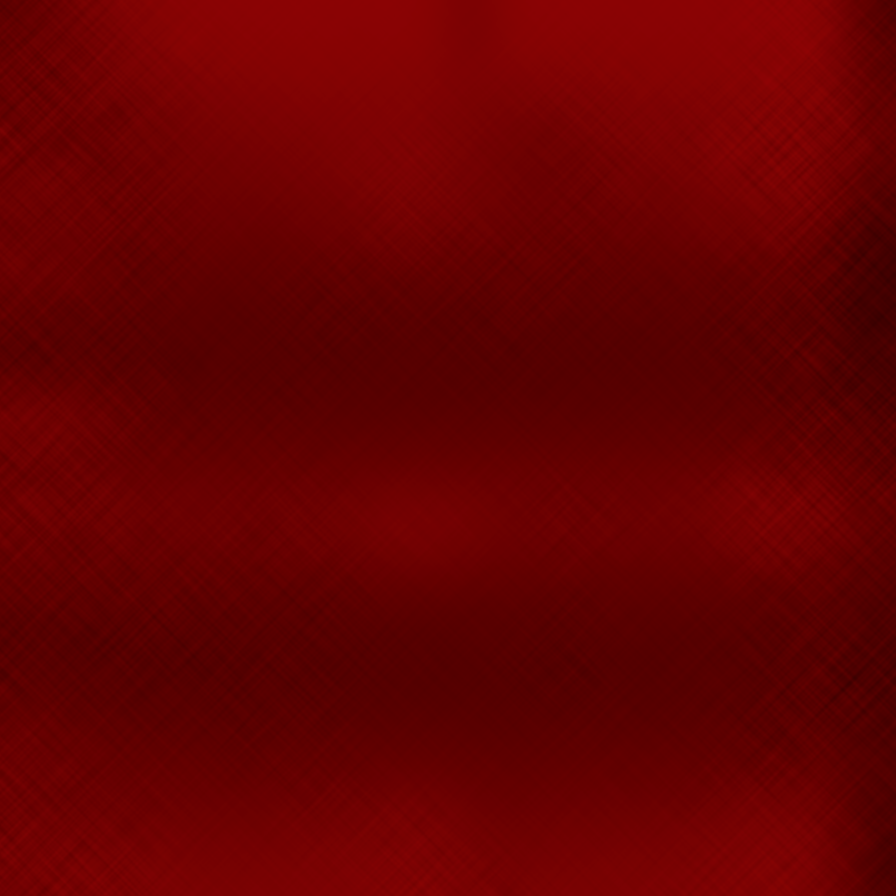
Give the GLSL for this background, as a Shadertoy shader.

```glsl
vec2 hashGradient(vec2 cell) {
    vec3 p = fract(cell.xyx * vec3(0.1031, 0.1030, 0.0973));
    p += dot(p, p.yzx + 33.33);
    float angle = 6.2832 * fract((p.x + p.y) * p.z);
    return vec2(cos(angle), sin(angle));
}

float gradientNoise(vec2 p) {
    vec2 i = floor(p), f = p - i;
    vec2 u = f * f * f * (f * (f * 6.0 - 15.0) + 10.0);
    float a = dot(hashGradient(i), f);
    float b = dot(hashGradient(i + vec2(1, 0)), f - vec2(1, 0));
    float c = dot(hashGradient(i + vec2(0, 1)), f - vec2(0, 1));
    float d = dot(hashGradient(i + vec2(1, 1)), f - vec2(1, 1));
    return mix(mix(a, b, u.x), mix(c, d, u.x), u.y);
}

float glow(vec2 p, vec2 center, vec2 radius) {
    vec2 q = (p - center) / radius;
    return exp(-dot(q, q));
}

// Horizontal folds: bright at top and bottom, a softer ridge between
float folds(float y) {
    return 0.33 + 0.165 * (1.0 - smoothstep(-0.05, 0.27, y))
        + 0.088 * glow(vec2(0, y), vec2(0, 0.425), vec2(1, 0.095))
        + 0.215 * smoothstep(0.57, 1.02, y);
}

// Long thin threads crossing on both diagonals
float weave(vec2 p) {
    vec2 d = vec2(p.x + p.y, p.x - p.y) * 0.7071;
    float threads = 0.0;
    for (int i = 0; i < 2; i++) {
        float scale = 1.0 + 0.8 * float(i);
        threads += gradientNoise(d * vec2(9.0, 150.0) * scale + 17.0);
        threads += gradientNoise(d.yx * vec2(9.0, 150.0) * scale + 71.0);
    }
    return threads;
}

void mainImage(out vec4 fragColor, in vec2 fragCoord) {
    vec2 uv = fragCoord / iResolution.xy;
    float red = folds(uv.y);

    // Paired soft highlights on each ridge
    for (int i = 0; i < 2; i++) {
        float x = 0.465 + 0.4 * float(i);
        red += 0.045 * glow(uv, vec2(x, 0.405 + 0.02 * float(i)), vec2(0.08, 0.06));
        red += 0.045 * glow(uv, vec2(x, 0.78), vec2(0.10, 0.08));
        red += 0.035 * glow(uv, vec2(x, 0.07), vec2(0.10, 0.07));
    }

    // Shadow at the upper seam and the lower valleys
    red -= 0.055 * glow(uv, vec2(0.525, 1.0), vec2(0.045, 0.09));
    red -= 0.040 * glow(uv, vec2(0.59, 0.84), vec2(0.09, 0.08));
    red -= 0.025 * glow(uv, vec2(0.56, 0.06), vec2(0.06, 0.10));

    // Left side: warm patches and a shaded top corner
    red += 0.095 * glow(uv, vec2(0.02, 0.535), vec2(0.12, 0.045));
    red += 0.045 * glow(uv, vec2(0.0, 0.70), vec2(0.14, 0.06));
    red += 0.045 * glow(uv, vec2(0.0, 0.18), vec2(0.13, 0.06));
    red -= 0.045 * glow(uv, vec2(0.12, 0.86), vec2(0.12, 0.09));
    red -= 0.160 * glow(uv, vec2(0.0, 1.0), vec2(0.12, 0.13));
    red -= 0.040 * glow(uv, vec2(0.0, 0.0), vec2(0.10, 0.04));

    // Right side fades, most strongly at the corners
    float corner = smoothstep(0.3, 0.5, abs(uv.y - 0.5));
    red *= 1.0 - (0.14 + 0.28 * corner) * smoothstep(0.89, 1.01, uv.x);
    red -= 0.07 * glow(uv, vec2(0.98, 0.72), vec2(0.07, 0.10));

    // Cloth shows near the sides and in broken patches
    float side = smoothstep(0.22, 0.46, abs(uv.x - 0.5));
    float patches = smoothstep(-0.25, 0.4, gradientNoise(uv * 5.0 + 3.0));
    float calm = smoothstep(0.84, 1.0, uv.y) * (1.0 - side);
    float strength = (0.010 + 0.022 * side + 0.018 * patches) * (1.0 - 0.8 * calm);
    red += strength * weave(uv);

    vec3 color = vec3(red, 0.012 * smoothstep(0.38, 0.55, red), 0.014 * smoothstep(0.36, 0.55, red));
    fragColor = vec4(clamp(color, 0.0, 1.0), 1.0);
}
```
